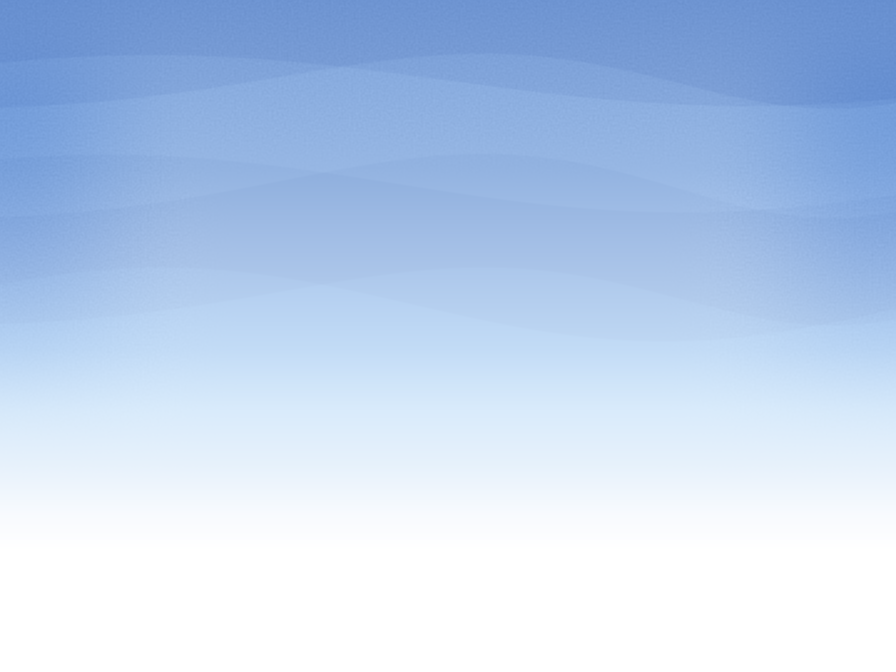
Reproduce this background procedurally as a WebGL 1 fragment shader.

```glsl
precision highp float;
// A blue sky fading to white at the foot, crossed by three pairs of faint
// overlapping wave layers. Stacked linear ramps give the sky, cosine curves
// the wave edges; darker sides and a fine gradient-noise grain finish it.
uniform vec2 u_resolution;

float ramp(float a, float b, float x) {
  return clamp((x - a) / (b - a), 0.0, 1.0);
}

vec2 hashGradient(vec2 cell) {
  vec2 q = vec2(dot(cell, vec2(127.1, 311.7)), dot(cell, vec2(269.5, 183.3)));
  return 2.0 * fract(sin(q) * 43758.55) - 1.0;
}

float gradientNoise(vec2 p) {
  vec2 i = floor(p), f = fract(p);
  vec2 w = f * f * (3.0 - 2.0 * f);
  vec2 e = vec2(1.0, 0.0);
  float low = mix(dot(hashGradient(i), f),
                  dot(hashGradient(i + e.xy), f - e.xy), w.x);
  float high = mix(dot(hashGradient(i + e.yx), f - e.yx),
                   dot(hashGradient(i + e.xx), f - e.xx), w.x);
  return mix(low, high, w.y);
}

// Depth is measured from the top edge, 0 to 1
vec3 skyGradient(float depth) {
  vec3 sky = mix(vec3(0.43, 0.58, 0.82), vec3(0.535, 0.66, 0.855), ramp(0.0, 0.25, depth));
  sky = mix(sky, vec3(0.62, 0.725, 0.89), ramp(0.25, 0.365, depth));
  sky = mix(sky, vec3(0.72, 0.81, 0.93), ramp(0.365, 0.52, depth));
  sky = mix(sky, vec3(0.82, 0.885, 0.96), ramp(0.52, 0.61, depth));
  sky = mix(sky, vec3(0.89, 0.93, 0.975), ramp(0.61, 0.69, depth));
  sky = mix(sky, vec3(0.97, 0.98, 0.995), ramp(0.69, 0.765, depth));
  return mix(sky, vec3(1.0), ramp(0.765, 0.82, depth));
}

// Coverage below a wave edge: shape holds its middle depth and height
float belowWave(vec2 shape, float phase, float depth) {
  float edge = shape.x - shape.y * cos(phase);
  return smoothstep(-0.002, 0.002, depth - edge);
}

// One long swell and one shorter, skewed swell
float wavePair(vec2 longShape, float longPhase, vec2 shortShape, float x, float depth) {
  float u = x - 0.54;
  return belowWave(longShape, longPhase, depth)
       + belowWave(shortShape, 6.9 * u + 3.0 * u * u, depth);
}

void main() {
  vec2 uv = gl_FragCoord.xy / u_resolution;
  float x = uv.x, depth = 1.0 - uv.y;
  vec3 color = skyGradient(depth);

  // Light, dark, then light wave layers
  float upper = wavePair(vec2(0.120, 0.038), 4.73 * (x - 0.17), vec2(0.121, 0.041), x, depth);
  float middle = wavePair(vec2(0.273, 0.043), 4.9 * (x - 0.12), vec2(0.277, 0.048), x, depth);
  float lower = wavePair(vec2(0.453, 0.055), 5.6 * (x - 0.18), vec2(0.441, 0.043), x, depth);
  vec3 layers = upper * vec3(0.028, 0.028, 0.018)
              - middle * vec3(0.017, 0.016, 0.012)
              + lower * vec3(0.010, 0.013, 0.011);
  color += layers * (1.0 - smoothstep(0.5, 0.8, depth));

  // Deeper blue toward both sides
  float side = smoothstep(0.28, 0.5, abs(x - 0.5));
  float sideFade = (0.25 + 0.75 * smoothstep(0.0, 0.2, depth))
                 * (1.0 - smoothstep(0.3, 0.7, depth));
  color -= side * sideFade * vec3(0.105, 0.075, 0.025);

  // Fine grain over the top and the sides
  float grainArea = max(1.0 - smoothstep(0.18, 0.29, depth), smoothstep(0.22, 0.34, abs(x - 0.5)));
  vec2 grainPoint = vec2(x * u_resolution.x / u_resolution.y, uv.y) * 270.0;
  color += 0.03 * gradientNoise(grainPoint) * grainArea * (1.0 - smoothstep(0.3, 0.75, depth));

  gl_FragColor = vec4(clamp(color, 0.0, 1.0), 1.0);
}
```
